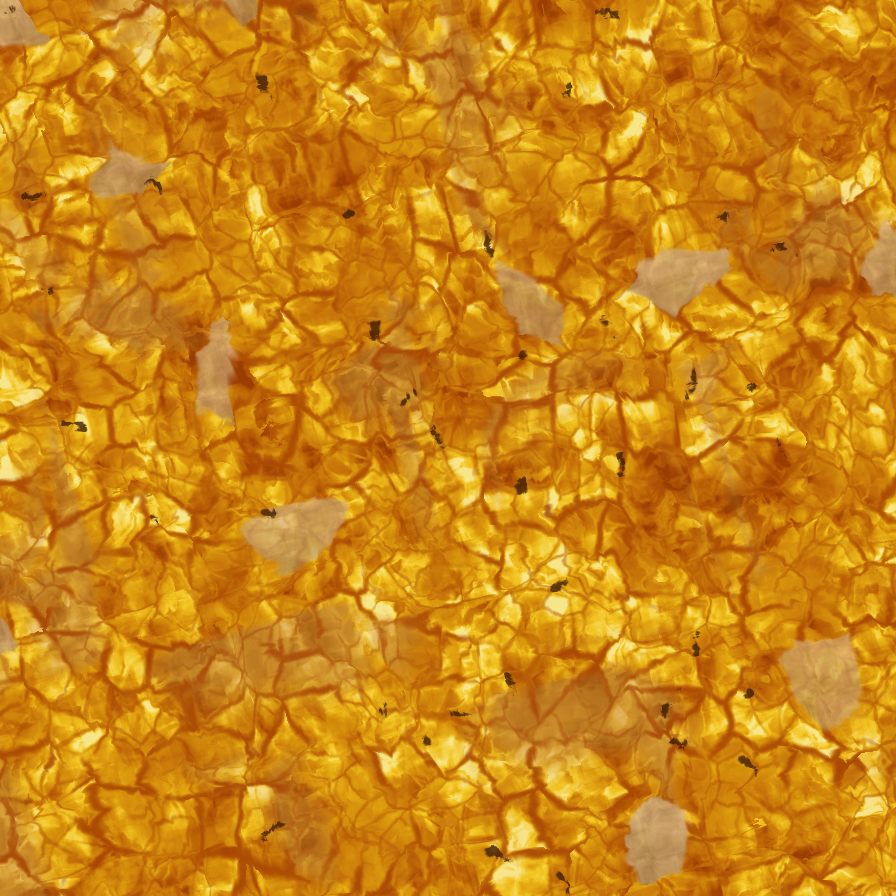
Reproduce this texture procedurally as a Shadertoy shader.

```glsl
// Backlit amber grains: warped cellular noise gives packed, translucent pieces.
// Tilted facets, a second buried layer and layered sines set the light in each,
// then thin burnt rims, milky resin, pale stones and dark flecks are laid over.

const float GRAIN_SCALE = 18.0;   // grains across the canvas
const float BURIED_SCALE = 25.0;  // grains in the layer below
const float STONE_SCALE = 9.5;
const float FLECK_SCALE = 15.0;
const float STONE_SHARE = 0.10;
const float FLECK_SHARE = 0.13;
const float BASE_LIGHT = 0.12;
const float RAMP_STEP = 0.92;
const vec3 STONE_COLOR = vec3(0.77, 0.62, 0.42);
const vec3 MILK_COLOR = vec3(0.73, 0.50, 0.20);
const vec3 RIM_COLOR = vec3(0.64, 0.25, 0.01);
const vec3 FLECK_COLOR = vec3(0.24, 0.11, 0.02);
const vec3 AMBER[6] = vec3[6](
    vec3(0.60, 0.24, 0.01), vec3(0.71, 0.35, 0.02), vec3(0.79, 0.48, 0.04),
    vec3(0.86, 0.60, 0.05), vec3(0.95, 0.77, 0.13), vec3(0.97, 0.90, 0.54));

struct Cell {
    float edge;   // distance to the nearest border
    vec2 offset;  // position relative to the cell centre
    vec2 rnd;     // random pair for the cell
};

vec2 hash2(vec2 p) {
    vec3 q = fract(p.xyx * vec3(0.1031, 0.1030, 0.0973));
    q += dot(q, q.yzx + 33.33);
    return fract((q.xx + q.yz) * q.zy);
}

mat2 rotation(float a) {
    return mat2(cos(a), sin(a), -sin(a), cos(a));
}

// Layered, folded sines, roughly -0.7 to 0.7
float waves(vec2 p) {
    float sum = 0.0, amp = 0.5;
    for (int i = 0; i < 4; i++) {
        p = rotation(1.1) * p + 0.7 * sin(p.yx * 1.3 + float(i));
        sum += amp * sin(p.x) * cos(p.y);
        p *= 1.8;
        amp *= 0.6;
    }
    return sum;
}

Cell cells(vec2 p) {
    vec2 base = floor(p), id = base, near = vec2(4.0), next = vec2(4.0);
    for (int y = -1; y <= 1; y++)
    for (int x = -1; x <= 1; x++) {
        vec2 c = base + vec2(x, y);
        vec2 d = c + 0.05 + 0.9 * hash2(c) - p;
        if (dot(d, d) < dot(near, near)) {
            next = near;
            near = d;
            id = c;
        } else if (dot(d, d) < dot(next, next)) {
            next = d;
        }
    }
    float edge = dot(0.5 * (near + next), normalize(next - near));
    return Cell(edge, -near, hash2(id + 71.7));
}

// Light level in steps around the mean, to colour
vec3 amber(float light) {
    float t = clamp(light / RAMP_STEP + 2.5, 0.0, 4.999);
    int i = int(t);
    return mix(AMBER[i], AMBER[i + 1], fract(t));
}

void mainImage(out vec4 fragColor, in vec2 fragCoord) {
    vec2 uv = fragCoord / iResolution.y;
    vec2 warp = vec2(waves(uv * 19.0), waves(uv * 19.0 + 40.0));
    vec2 ripple = vec2(waves(uv * 75.0 + 9.0), waves(uv * 75.0 + 60.0));
    vec2 p = uv + 0.022 * warp + 0.004 * ripple;
    float cloud = waves(uv * 9.0 + 3.0);

    // Grains, the layer beneath and elongated facets inside each grain
    Cell grain = cells(p * GRAIN_SCALE);
    Cell buried = cells(rotation(0.6) * p * BURIED_SCALE + 31.0);
    vec2 local = rotation(6.283 * grain.rnd.x) * grain.offset;
    Cell facet = cells(local * vec2(1.7, 3.4) + grain.rnd * 40.0 + 0.35 * ripple);
    float inner = smoothstep(0.0, 0.13, grain.edge);
    float below = smoothstep(0.0, 0.16, buried.edge);
    float facetIn = smoothstep(0.0, 0.22, facet.edge);

    // Light passing through the stack
    float light = BASE_LIGHT + 0.7 * cloud;
    light += inner * (1.5 * (grain.rnd.y - 0.5) + 1.3 * local.x + 0.15);
    light += below * (1.7 * (buried.rnd.x - 0.5) + 1.0 * buried.offset.y);
    light += inner * facetIn * (2.1 * (facet.rnd.x - 0.5) + 0.9 * facet.offset.x);
    light += inner * (1.0 - facetIn) * 1.3 * ripple.x;
    light += 0.6 * waves(uv * 150.0) + 0.3 * ripple.y;

    // Cloudy resin mutes the contrast in patches
    float resin = smoothstep(0.05, 0.5, waves(uv * 23.0 + 17.0));
    light = mix(light, -0.25 + 0.3 * light, 0.75 * resin);
    vec3 color = amber(light);
    float milk = smoothstep(0.1, 0.55, waves(uv * 13.0 + 52.0) - 0.25 * (uv.x - 0.5));
    color = mix(color, MILK_COLOR + 0.05 * light, 0.65 * milk);

    // Burnt rims of uneven width and strength
    float burn = smoothstep(-0.3, 0.4, waves(uv * 31.0 + 80.0));
    float rim = 1.0 - smoothstep(0.01, 0.05 + 0.09 * burn, grain.edge);
    float thread = 1.0 - smoothstep(0.01, 0.09, buried.edge);
    color = mix(color, RIM_COLOR, rim * (0.2 + 0.6 * burn));
    color = mix(color, RIM_COLOR, 0.4 * thread * (1.0 - burn));

    // Sparse pale stones with a grainy, softly lit face
    Cell stone = cells(p * STONE_SCALE + 5.0);
    float body = smoothstep(0.10, 0.17, stone.edge - 0.25 * max(length(stone.offset) - 0.3, 0.0));
    body *= step(stone.rnd.x, STONE_SHARE);
    vec3 face = STONE_COLOR + 0.10 * ripple.x + 0.12 * stone.offset.y + 0.06 * waves(uv * 160.0);
    color = mix(color, face, body * (0.65 + 0.3 * stone.rnd.y));

    // Ragged dark flecks
    Cell fleck = cells(uv * FLECK_SCALE + 12.0);
    vec2 shard = rotation(6.283 * fleck.rnd.y) * fleck.offset * vec2(1.0, 2.2);
    float ragged = length(shard + 0.22 * ripple) + 0.18 * waves(uv * 190.0);
    float dark = (1.0 - smoothstep(0.06, 0.17, ragged)) * step(fleck.rnd.x, FLECK_SHARE);
    color = mix(color, FLECK_COLOR, 0.8 * dark);

    fragColor = vec4(clamp(color, 0.0, 1.0), 1.0);
}
```
